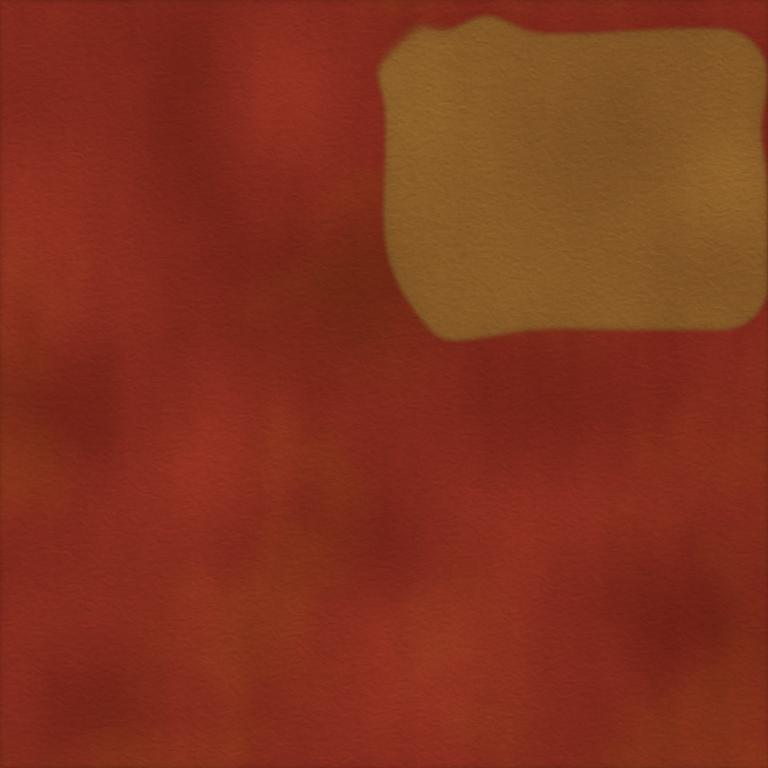
Give the GLSL for this background, as a Shadertoy shader.

```glsl
#define RED_DARK vec3(0.435, 0.130, 0.085)
#define RED_LIGHT vec3(0.585, 0.195, 0.135)
#define GOLD_DARK vec3(0.470, 0.295, 0.130)
#define GOLD_LIGHT vec3(0.590, 0.405, 0.175)
#define RUST_TINT vec3(0.015, 0.035, -0.005)
#define CORNER_RADIUS 0.062
#define EDGE_SOFTNESS 0.004
#define GRAIN_SCALE vec2(135.0, 230.0)
#define GRAIN_DEPTH 0.13
#define MOTTLE_DEPTH 0.75

float hash(vec2 p) {
    vec3 q = fract(vec3(p.xyx) * 0.1031);
    q += dot(q, q.yzx + 33.33);
    return fract((q.x + q.y) * q.z);
}

float noise(vec2 p) {
    vec2 i = floor(p), f = fract(p);
    f = f * f * (3.0 - 2.0 * f);
    return mix(mix(hash(i), hash(i + vec2(1, 0)), f.x),
               mix(hash(i + vec2(0, 1)), hash(i + vec2(1, 1)), f.x), f.y);
}

float fbm(vec2 p) {
    float sum = 0.0, amplitude = 0.5;
    for (int i = 0; i < 5; i++) {
        sum += amplitude * noise(p);
        p = mat2(1.6, 1.2, -1.2, 1.6) * p + 7.3;
        amplitude *= 0.5;
    }
    return sum;
}

float bump(float x, float center, float width) {
    float d = (x - center) / width;
    return exp(-d * d);
}

float glow(vec2 p, vec2 center, vec2 size) {
    vec2 d = (p - center) / size;
    return exp(-dot(d, d));
}

// Rounded box whose four sides swell and pinch
float patchDistance(vec2 p) {
    float left = 0.502 - 0.011 * bump(p.y, 0.91, 0.035)
               - 0.003 * bump(p.y, 0.72, 0.06) + 0.033 * bump(p.y, 0.58, 0.06);
    float right = 1.001 - 0.009 * bump(p.y, 0.83, 0.045);
    float bottom = 0.570 - 0.014 * bump(p.x, 0.59, 0.07)
                 + 0.002 * bump(p.x, 0.72, 0.06);
    float top = 0.9555 + 0.008 * bump(p.x, 0.91, 0.12)
              + 0.024 * bump(p.x, 0.634, 0.043) + 0.012 * bump(p.x, 0.545, 0.025);
    vec2 low = vec2(left, bottom), high = vec2(right, top);
    vec2 q = abs(p - 0.5 * (low + high)) - 0.5 * (high - low) + CORNER_RADIUS;
    return length(max(q, 0.0)) + min(max(q.x, q.y), 0.0) - CORNER_RADIUS;
}

// Broad stains and worn areas on the red ground
float redTone(vec2 p) {
    float dark = 0.40 * glow(p, vec2(0.24, 0.86), vec2(0.07, 0.15))
               + 0.50 * glow(p, vec2(0.09, 0.46), vec2(0.10, 0.09))
               + 0.45 * glow(p, vec2(0.42, 0.62), vec2(0.16, 0.12))
               + 0.40 * glow(p, vec2(0.47, 0.30), vec2(0.09, 0.08))
               + 0.35 * glow(p, vec2(0.76, 0.48), vec2(0.16, 0.09))
               + 0.48 * glow(p, vec2(0.89, 0.18), vec2(0.13, 0.11))
               + 0.40 * glow(p, vec2(0.12, 0.08), vec2(0.10, 0.08));
    float light = 0.32 * glow(p, vec2(0.38, 0.89), vec2(0.09, 0.12))
                + 0.30 * glow(p, vec2(0.07, 0.70), vec2(0.10, 0.11))
                + 0.30 * glow(p, vec2(0.26, 0.39), vec2(0.15, 0.10))
                + 0.32 * glow(p, vec2(0.55, 0.13), vec2(0.15, 0.12))
                + 0.20 * glow(p, vec2(0.73, 0.33), vec2(0.12, 0.07))
                + 0.20 * glow(p, vec2(0.12, 0.22), vec2(0.12, 0.07));
    return 0.52 + light - dark;
}

float goldTone(vec2 p) {
    return 0.48 + 0.30 * glow(p, vec2(0.95, 0.77), vec2(0.07, 0.07))
         + 0.28 * glow(p, vec2(0.55, 0.87), vec2(0.10, 0.09))
         - 0.32 * glow(p, vec2(0.81, 0.84), vec2(0.12, 0.10))
         - 0.22 * glow(p, vec2(0.90, 0.64), vec2(0.09, 0.06));
}

float leather(vec2 p) {
    vec2 q = p * GRAIN_SCALE + 1.5 * noise(p * 60.0);
    return 0.65 * noise(q) + 0.35 * noise(q * 2.1 + 19.0);
}

void mainImage(out vec4 fragColor, in vec2 fragCoord) {
    vec2 uv = fragCoord / iResolution.xy;
    float pixel = 1.0 / min(iResolution.x, iResolution.y);

    // Cloudy wear with faint vertical streaks
    float mottle = fbm(uv * 8.0 + 3.0) - 0.48;
    float streak = fbm(uv * vec2(30.0, 7.0) + 11.0) - 0.48;
    float wear = MOTTLE_DEPTH * (0.6 * mottle + 0.4 * streak);

    // Red ground, darker beside the patch
    float dist = patchDistance(uv);
    float halo = 0.16 * exp(-max(dist, 0.0) / 0.025);
    vec3 color = mix(RED_DARK, RED_LIGHT, clamp(redTone(uv) + wear - halo, -0.15, 1.1));
    color += RUST_TINT * smoothstep(0.47, 0.72, fbm(uv * 4.5 + 31.0));

    // Gold patch, blurred most at its upper left corner
    vec3 gold = mix(GOLD_DARK, GOLD_LIGHT, clamp(goldTone(uv) + 0.7 * wear, -0.1, 1.1));
    gold *= 1.0 - 0.08 * exp(min(dist, 0.0) / 0.008);
    float soft = EDGE_SOFTNESS + pixel + 0.010 * glow(uv, vec2(0.52, 0.96), vec2(0.05));
    color = mix(gold, color, smoothstep(-soft, soft, dist));

    // Embossed leather grain, lit from above
    float relief = leather(uv) - leather(uv + vec2(0.0008, 0.0022));
    float speck = noise(uv * 380.0) - 0.5;
    color *= 1.0 + GRAIN_DEPTH * relief + 0.05 * speck;

    // Thin shade along the canvas border
    vec2 border = min(uv, 1.0 - uv);
    color *= 1.0 - 0.12 * exp(-min(border.x, border.y) / 0.003);
    fragColor = vec4(color, 1.0);
}
```
